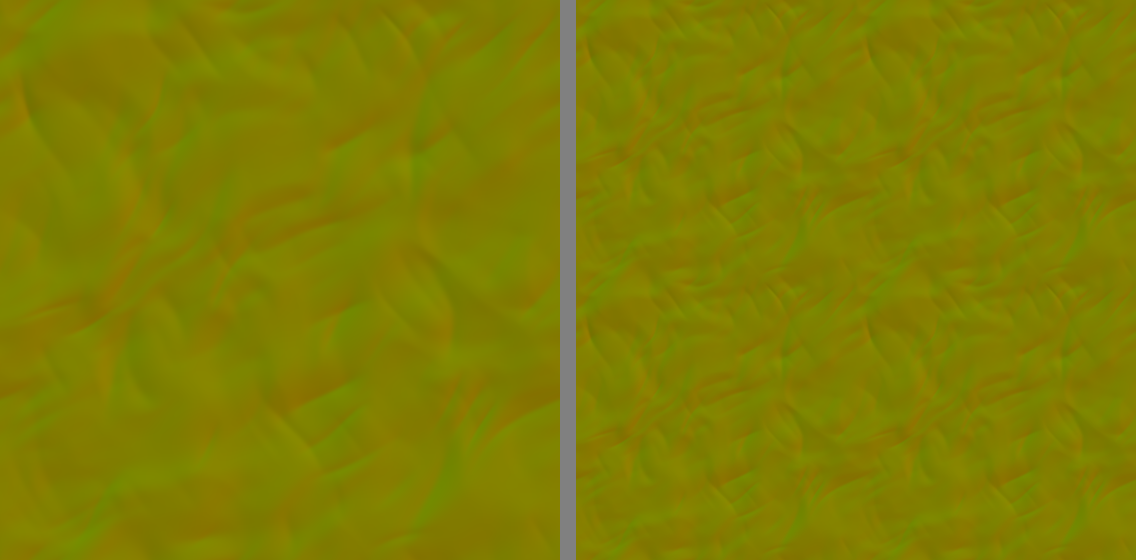
Left: one tile. Right: repeated 2 by 2.
Write a three.js fragment shader that draws this texture map.

```glsl
// Tiling slope map of softly creased cloth: x slope in red, y slope in green.
varying vec2 vUv;

const vec2 FLAT_TONE = vec2(0.506, 0.498); // colour of a level surface
const float FOLD_GAIN = 0.019;             // strength of the broad folds
const float CREASE_GAIN = 0.15;            // strength of the narrow creases
const float CREASE_WIDTH = 0.14;           // reach of a crease, in noise units
const float CREASE_ROUND = 0.08;           // rounding of the crest
const float WARP_BROAD = 0.07;
const float WARP_FINE = 0.02;
const float SLOPE_STEP = 0.004;            // sampling distance for slopes
const float SLOPE_LIMIT = 0.10;

// Integer directions: the pattern varies quickly along each of these.
const vec2 DIAGONAL = vec2(1.0, -1.0);
const vec2 SHALLOW = vec2(1.0, -2.0);
const vec2 STEEP = vec2(2.0, -1.0);
const vec2 UPRIGHT = vec2(1.0, 0.0);
const vec2 FALLING = vec2(2.0, 1.0);
const vec2 RISE = vec2(0.0, 1.0);

float hash(vec2 cell, float seed) {
  vec3 q = fract(vec3(cell.xyx + seed * 7.31) * vec3(0.1031, 0.1030, 0.0973));
  q += dot(q, q.yzx + 33.33);
  return fract((q.x + q.y) * q.z);
}

float cornerSlope(vec2 cell, vec2 offset, vec2 period, float seed) {
  float angle = 6.28319 * hash(mod(cell, period), seed);
  return dot(vec2(cos(angle), sin(angle)), offset);
}

// Gradient noise that wraps after a whole number of cells.
float noise(vec2 p, vec2 period, float seed) {
  vec2 i = floor(p);
  vec2 f = p - i;
  vec2 u = f * f * f * (f * (f * 6.0 - 15.0) + 10.0);
  vec2 e = vec2(1.0, 0.0);
  float low = mix(cornerSlope(i, f, period, seed),
                  cornerSlope(i + e.xy, f - e.xy, period, seed), u.x);
  float high = mix(cornerSlope(i + e.yx, f - e.yx, period, seed),
                   cornerSlope(i + e.xx, f - e.xx, period, seed), u.x);
  return mix(low, high, u.y);
}

float squareNoise(vec2 p, float cells, float seed) {
  return noise(p * cells, vec2(cells), seed);
}

// Noise stretched on a sheared lattice; both rows are whole numbers.
float streak(vec2 p, vec2 across, vec2 along, vec2 cells, float seed) {
  return noise(vec2(dot(p, across), dot(p, along)) * cells, cells, seed);
}

// Broad fold, scaled so that its slope does not depend on frequency.
float fold(vec2 p, vec2 across, vec2 along, vec2 cells, float seed) {
  return streak(p, across, along, cells, seed) / (length(across) * cells.x);
}

// Narrow ridge along the zero line of a streak, present only in patches.
float crease(vec2 p, vec2 across, vec2 along, vec2 cells, float seed) {
  float n = streak(p, across, along, cells, seed);
  float crest = sqrt(n * n + CREASE_ROUND * CREASE_ROUND);
  float patches = smoothstep(0.0, 0.42, squareNoise(p, 6.0, seed + 20.0));
  return patches * CREASE_WIDTH * exp(-crest / CREASE_WIDTH)
         / (length(across) * cells.x);
}

vec2 warp(vec2 p) {
  vec2 broad = vec2(squareNoise(p, 3.0, 1.0), squareNoise(p, 3.0, 2.0));
  vec2 fine = vec2(squareNoise(p, 8.0, 3.0), squareNoise(p, 8.0, 4.0));
  return p + WARP_BROAD * broad + WARP_FINE * fine;
}

float height(vec2 uv) {
  vec2 p = warp(uv);
  float folds = 0.8 * fold(p, DIAGONAL, RISE, vec2(6.0, 5.0), 5.0)
              + 0.7 * fold(p, SHALLOW, RISE, vec2(4.0, 6.0), 6.0)
              + 0.8 * fold(p, UPRIGHT, RISE, vec2(8.0, 4.0), 7.0)
              + 0.5 * fold(p, DIAGONAL, RISE, vec2(12.0, 8.0), 8.0);
  float creases = crease(p, DIAGONAL, RISE, vec2(7.0, 4.0), 9.0)
                + 0.7 * crease(p, SHALLOW, RISE, vec2(5.0, 6.0), 10.0)
                + 0.8 * crease(p, STEEP, vec2(-1.0, 1.0), vec2(5.0, 5.0), 11.0)
                + 1.0 * crease(p, UPRIGHT, RISE, vec2(8.0, 3.0), 12.0)
                + 0.5 * crease(p, FALLING, vec2(1.0), vec2(4.0, 4.0), 13.0);
  return FOLD_GAIN * folds + CREASE_GAIN * creases;
}

void main() {
  // Central differences give the two slopes.
  vec2 d = vec2(SLOPE_STEP, 0.0);
  vec2 slope = vec2(height(vUv + d.xy) - height(vUv - d.xy),
                    height(vUv + d.yx) - height(vUv - d.yx)) / (2.0 * SLOPE_STEP);

  // Soft limit keeps the strongest creases muted.
  slope /= sqrt(1.0 + dot(slope, slope) / (SLOPE_LIMIT * SLOPE_LIMIT));
  gl_FragColor = vec4(FLAT_TONE + slope, 0.0, 1.0);
}
```
